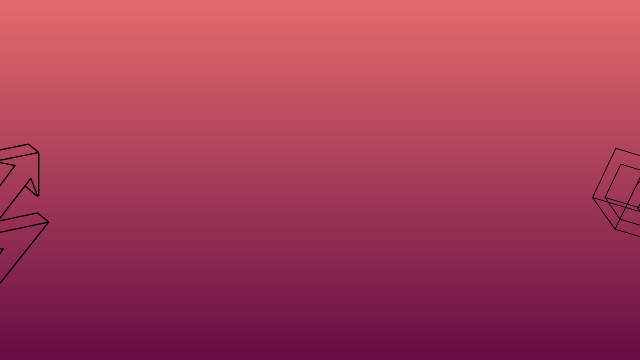
Write a WebGL 1 fragment shader that draws this background.

```glsl
precision highp float;
// A coral-to-plum vertical gradient with thin black wireframes at both sides:
// folded arrow blocks cropped by the left edge, nested cages by the right.
// Every outline is a distance to line segments on a 768 x 432 design grid.
uniform vec2 u_resolution;

const vec2 GRID = vec2(768.0, 432.0);
const vec3 PLUM = vec3(0.395, 0.05, 0.268);
const vec3 CORAL = vec3(0.902, 0.42, 0.424);
const vec3 INK = vec3(0.015, 0.0, 0.01);

float segment(vec2 p, vec2 a, vec2 b) {
  vec2 along = b - a;
  vec2 offset = p - a;
  float t = clamp(dot(offset, along) / dot(along, along), 0.0, 1.0);
  return length(offset - along * t);
}

// Two joined segments
float bend(vec2 p, vec2 a, vec2 b, vec2 c) {
  return min(segment(p, a, b), segment(p, b, c));
}

// Three corners of a box face, each extruded along depth
float cage(vec2 p, vec2 top, vec2 side, vec2 base, vec2 depth) {
  float d = bend(p, top, side, base);
  d = min(d, segment(p, top, top + depth));
  d = min(d, segment(p, side, side + depth));
  return min(d, segment(p, base, base + depth));
}

float upperArrow(vec2 p) {
  vec2 tip = vec2(46.5, 249.0);
  vec2 barb = vec2(46.5, 197.0);
  vec2 notch = vec2(37.0, 218.0);
  float d = bend(p, vec2(-6.0, 250.8), vec2(34.0, 259.0), tip);
  d = min(d, bend(p, vec2(-6.0, 238.5), tip, barb));
  d = min(d, bend(p, vec2(-6.0, 162.5), notch, vec2(45.0, 197.0)));
  d = min(d, bend(p, barb, vec2(44.0, 197.0), vec2(30.0, 209.0)));
  return min(d, bend(p, vec2(-6.0, 238.0), vec2(18.0, 233.5), vec2(-6.0, 201.0)));
}

float lowerBlock(vec2 p) {
  vec2 corner = vec2(58.5, 165.5);
  float d = bend(p, vec2(-6.0, 165.8), vec2(45.0, 176.5), corner);
  d = min(d, bend(p, vec2(-6.0, 152.0), corner, vec2(-6.0, 84.5)));
  return min(d, bend(p, vec2(-6.0, 132.0), vec2(4.0, 134.0), vec2(-6.0, 119.0)));
}

float nestedCages(vec2 p) {
  vec2 outerBase = vec2(738.0, 157.0);
  vec2 innerBase = vec2(744.0, 169.0);
  vec2 depth = vec2(60.0, -18.0);
  float d = cage(p, vec2(739.0, 254.0), vec2(711.0, 195.0), outerBase, depth);
  d = min(d, cage(p, vec2(745.0, 235.0), vec2(726.0, 195.0), innerBase, depth));
  // Rear edges crossing the front faces
  d = min(d, segment(p, outerBase, vec2(772.0, 227.0)));
  d = min(d, bend(p, innerBase, vec2(764.0, 210.0), vec2(772.0, 219.0)));
  return min(d, bend(p, vec2(772.0, 194.0), vec2(765.0, 182.0), vec2(772.0, 174.0)));
}

// Antialiased stroke coverage
float stroke(float d, float halfWidth, float pixel) {
  return 1.0 - smoothstep(halfWidth - 0.5 * pixel, halfWidth + 0.5 * pixel, d);
}

void main() {
  vec2 uv = gl_FragCoord.xy / u_resolution;
  vec2 p = uv * GRID;
  float pixel = GRID.y / u_resolution.y;

  vec3 color = mix(PLUM, CORAL, uv.y);
  float arrows = stroke(min(upperArrow(p), lowerBlock(p)), 0.8, pixel);
  float cages = stroke(nestedCages(p), 0.5, pixel);
  color = mix(color, INK, max(arrows, cages));
  gl_FragColor = vec4(color, 1.0);
}
```
